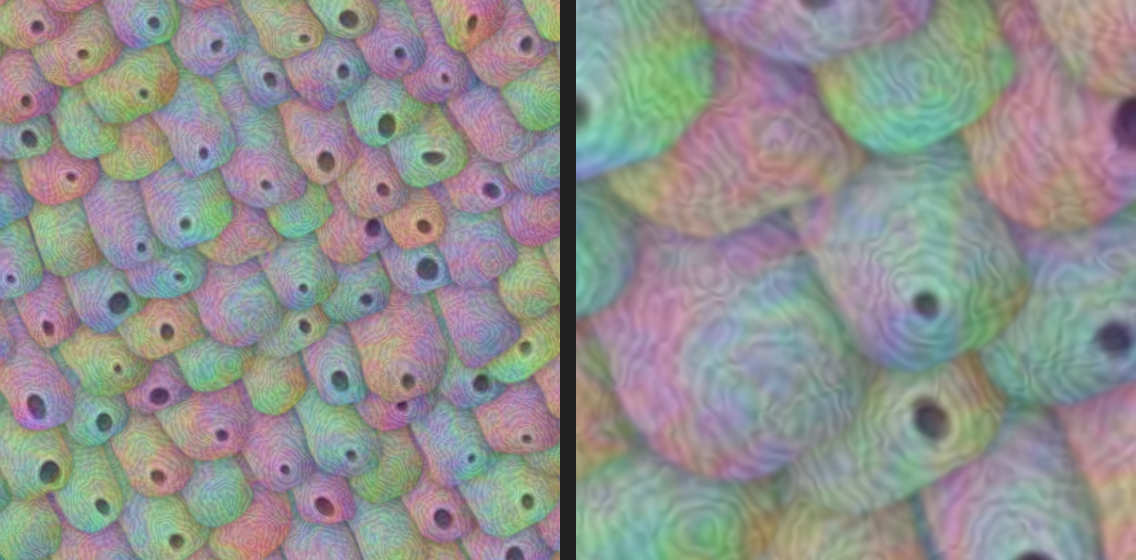
Left: the whole. Right: its middle third, enlarged.
Reproduce this pattern procedurally as a Shadertoy shader.

```glsl
// Slanted rows of overlapping pastel scales with dark pores and fine rippled contours

const float TILT = 0.42;                  // lean of the scales, in radians
const vec2 CELL = vec2(0.125, 0.102);     // column and row spacing, in canvas units
const vec3 GREY = vec3(0.62, 0.61, 0.60);
const vec3 RIDGE = vec3(0.73, 0.64, 0.54);

float hash(vec2 p) {
    return fract(sin(dot(p, vec2(127.1, 311.7))) * 43758.5453);
}

float noise(vec2 p) {
    vec2 i = floor(p), f = fract(p);
    f = f * f * (3.0 - 2.0 * f);
    return mix(mix(hash(i), hash(i + vec2(1, 0)), f.x),
               mix(hash(i + vec2(0, 1)), hash(i + vec2(1, 1)), f.x), f.y);
}

float fbm(vec2 p) {
    float sum = 0.0, amp = 0.55;
    for (int i = 0; i < 3; i++) {
        sum += amp * noise(p);
        p = p * 2.1 + 17.3;
        amp *= 0.5;
    }
    return sum;
}

vec3 pastel(float hue, float saturation) {
    return GREY + saturation * cos(6.2832 * (hue + vec3(0.0, 0.36, 0.67)));
}

// Open-topped strip with a rounded lower end at the origin
float scaleDistance(vec2 q, float halfWidth, float radius) {
    vec2 m = vec2(abs(q.x) - halfWidth, -q.y) + radius;
    return length(max(m, 0.0)) + min(max(m.x, m.y), 0.0) - radius;
}

// Dark oval pit with a pale lip
vec3 addPore(vec3 col, vec2 q, float radius, float blur) {
    float d = length(q * vec2(1.0, 0.88)) - radius;
    float depth = clamp(0.5 - 0.5 * q.y / radius, 0.0, 1.0);
    col += 0.07 * exp(-abs(d - 0.05) * 22.0);
    vec3 pit = col * mix(vec3(0.46, 0.40, 0.48), vec3(0.72, 0.68, 0.72), depth);
    return mix(col, pit, smoothstep(blur, -blur, d));
}

vec3 scaleColor(vec2 q, float d, float halfWidth, vec2 id, float tint, float ripple, float blur) {
    float side = q.x / halfWidth;
    float tip = 1.0 - smoothstep(0.0, 0.65, q.y);
    float hue = hash(id + 3.7) + 0.65 * (tint - 0.5) + 0.12 * side;
    vec3 col = pastel(hue, mix(0.06, 0.16, tip * hash(id + 8.2) + 0.3 * tint));

    // Rounded form, darker toward the tip and the right side
    col *= 1.05 - 0.20 * tip * mix(0.4, 1.2, hash(id + 5.1)) - 0.07 * side - 0.09 * side * side;

    // Contour ripples spread from the pore
    vec2 pore = vec2((hash(id + 1.9) - 0.4) * 0.5 * halfWidth, mix(0.22, 0.36, hash(id + 2.6)));
    float rings = length((q - pore) * vec2(1.0, 0.75));
    col += 0.030 * sin(75.0 * rings + 22.0 * ripple);
    col += 0.020 * sin(45.0 * d - 30.0 * ripple);

    // Warm raised rim
    col = mix(col, RIDGE, 0.42 * exp(-abs(d + 0.04) * 18.0) * smoothstep(-0.1, 0.7, q.y));

    float size = hash(id + 6.4);
    if (size > 0.3) col = addPore(col, q - pore, mix(0.045, 0.16, size * size), blur);
    return col;
}

vec3 scaleField(vec2 p, float tint, float ripple, float blur) {
    vec2 base = floor(p);
    vec3 col = GREY * 0.85;
    // Paint from the lower rows up so each row overlaps the one below it
    for (int j = -2; j <= 1; j++) {
        float row = base.y + float(j);
        float stagger = 0.5 * mod(row, 2.0) + 0.25 * hash(vec2(row, 4.3));
        float column = floor(p.x - stagger);
        for (int i = -1; i <= 1; i++) {
            vec2 id = vec2(column + float(i), row);
            vec2 jitter = vec2(hash(id), hash(id + 9.1)) - 0.5;
            vec2 tip = id + vec2(stagger + 0.5, 0.0) + jitter * vec2(0.36, 0.62);
            vec2 q = (p - tip) * vec2(1.0, CELL.y / CELL.x);
            float halfWidth = mix(0.40, 0.66, hash(id + 7.7));
            float d = scaleDistance(q, halfWidth, 0.72 * halfWidth);

            col *= 1.0 - 0.24 * exp(-max(d, 0.0) * 13.0);
            vec3 body = scaleColor(q, d, halfWidth, id, tint, ripple, blur);
            col = mix(col, body, smoothstep(blur, -blur, d));
        }
    }
    return col;
}

void mainImage(out vec4 fragColor, in vec2 fragCoord) {
    vec2 uv = fragCoord / iResolution.y;

    // Gentle bending of the whole field
    vec2 bend = vec2(fbm(uv * 7.0), fbm(uv * 7.0 + 31.0)) - 0.5;
    vec2 p = uv + 0.045 * bend;
    float c = cos(TILT), s = sin(TILT);
    p = vec2(c * p.x + s * p.y, c * p.y - s * p.x);

    float blur = max(0.035, 1.5 / (iResolution.y * CELL.x));
    float tint = fbm(uv * 13.0 + 5.0);
    float ripple = fbm(uv * 34.0 + 11.0);
    vec3 col = scaleField(p / CELL, tint, ripple, blur);

    // Iridescent film and fine grain
    col += 0.035 * cos(6.2832 * (2.0 * fbm(uv * 24.0) + vec3(0.0, 0.33, 0.67)));
    col += 0.05 * (noise(uv * 150.0) - 0.5);
    fragColor = vec4(clamp(col, 0.0, 1.0), 1.0);
}
```
